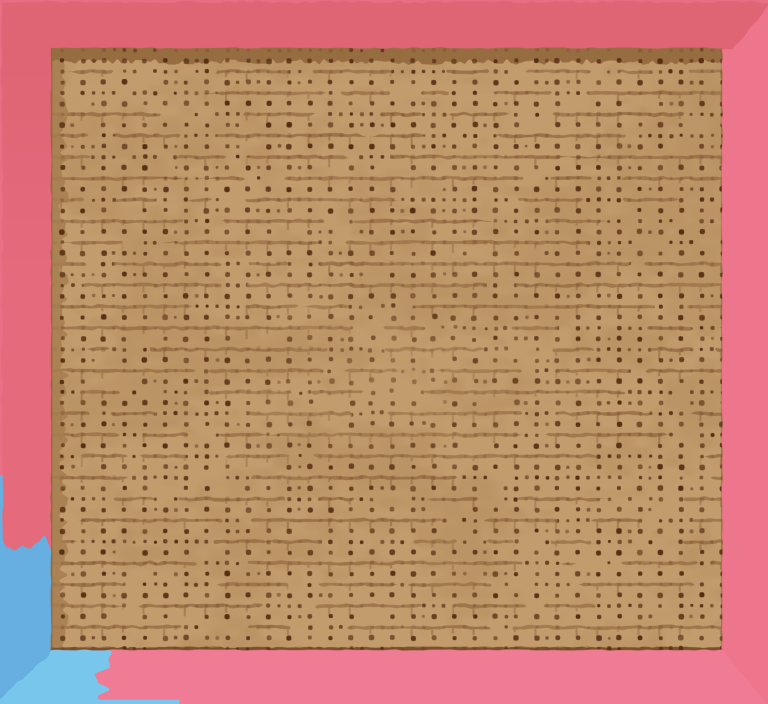
This texture is drawn by a WebGL 2 fragment shader. Its source:

```glsl
#version 300 es
precision highp float;
// A perforated tan woven board in a pink frame with a blue lower left corner.
uniform vec2 u_resolution;
out vec4 fragColor;

const vec2 PITCH = vec2(0.0293, 0.03036);
const vec2 FIRST_HOLE = vec2(0.1179, 0.0938);

float hash(vec2 p) {
  p = fract(p * vec2(123.34, 456.21));
  p += dot(p, p + 45.32);
  return fract(p.x * p.y);
}

float noise(vec2 p) {
  vec2 i = floor(p), f = fract(p);
  f = f * f * (3.0 - 2.0 * f);
  return mix(mix(hash(i), hash(i + vec2(1, 0)), f.x),
             mix(hash(i + vec2(0, 1)), hash(i + vec2(1, 1)), f.x), f.y);
}

// Coverage of a shape from its signed distance
float fill(float d) {
  float aa = 0.8 / u_resolution.y;
  return 1.0 - smoothstep(-aa, aa, d);
}

// Grid of slightly squared holes; density sets how many are open
float holes(vec2 p, vec2 origin, float radius, float density, float jitter) {
  vec2 id = floor((p - origin) / PITCH + 0.5);
  vec2 seed = id + origin * 71.0 + 9.0;
  vec2 shift = vec2(hash(seed + 3.1), hash(seed + 7.7)) - 0.5;
  vec2 q = abs(p - origin - id * PITCH - shift * jitter);
  float size = radius * (0.8 + 0.4 * hash(seed + 12.4));
  float d = mix(length(q), max(q.x, q.y), 0.35) - size;
  float open = step(hash(seed + 21.0), density);
  return fill(d) * open * (0.6 + 0.4 * hash(seed + 31.0));
}

vec3 frame(vec2 p) {
  float rag = noise(p * vec2(90.0, 60.0)) - 0.5;
  vec3 top = vec3(0.875, 0.395, 0.455);
  vec3 left = mix(vec3(0.895, 0.415, 0.485), top, smoothstep(0.6, 0.95, p.y));
  vec3 right = vec3(0.928, 0.458, 0.55);
  vec3 bottom = vec3(0.937, 0.485, 0.58);
  vec3 c = mix(right, bottom, fill(p.y - 0.0767 + max(p.x - 1.0256, 0.0) * 1.2));
  c = mix(c, left, fill(max(p.x - 0.0735, 0.07 - p.y)));
  c = mix(c, top, fill(max(0.93 - p.y, p.x - 1.04 - (p.y - 0.93) * 0.85 + rag * 0.004)));
  c = mix(c, right, fill(min(p.x, 1.0 - p.y) - 0.003 - 0.004 * rag) * 0.6);

  // Blue corner: darker side, lighter foot, mitred along the diagonal
  float sideTop = 0.222 + 0.035 * (noise(vec2(p.x * 95.0, 4.0)) - 0.5);
  float side = max(p.x - 0.0735, p.y - sideTop);
  side = min(side, max(p.x - 0.004 - 0.002 * rag, p.y - 0.325));
  float footEnd = 0.145 + 0.03 * (noise(vec2(p.y * 95.0, 8.0)) - 0.5);
  float foot = max(p.x - footEnd, p.y - 0.0767);
  foot = min(foot, max(p.x - 0.255, p.y - 0.006));
  c = mix(c, vec3(0.405, 0.685, 0.88), fill(side));
  float mitre = p.y - 0.004 - p.x * 0.98 + rag * 0.008;
  return mix(c, vec3(0.475, 0.775, 0.93), fill(max(foot, mitre)));
}

vec3 board(vec2 p) {
  vec2 r = (p - vec2(0.554, 0.474)) / vec2(0.19, 0.125);
  float worn = exp(-dot(r, r) * 1.2);

  // Tan ground with soft stains
  float stain = noise(p * vec2(9.0, 14.0)) * 0.6 + noise(p * vec2(45.0, 70.0)) * 0.4;
  vec3 c = mix(vec3(0.765, 0.613, 0.432), vec3(0.735, 0.58, 0.395), smoothstep(0.35, 0.75, stain));
  c = mix(c, vec3(0.70, 0.545, 0.365), 0.5 * smoothstep(0.85, 1.04, p.x) * smoothstep(0.6, 0.95, p.y));

  // Broken wavy threads between the rows of holes
  vec2 threadOrigin = FIRST_HOLE + vec2(0.0, 0.0152);
  float row = floor((p.y - threadOrigin.y) / PITCH.y + 0.5);
  float y = p.y - threadOrigin.y - row * PITCH.y;
  float wave = 0.003 * (noise(vec2(p.x * 85.0, row * 7.3 + 40.0)) - 0.5);
  float run = noise(vec2(p.x * 21.0, row * 5.7 + 60.0));
  float present = smoothstep(0.36, 0.43, run);
  float thick = 0.0036 * present - 0.0013 + 0.0012 * (noise(vec2(p.x * 130.0, row + 9.0)) - 0.5);
  float thread = fill(abs(y - wave) - thick);

  // Short hooks hanging from the threads
  float col = floor((p.x - FIRST_HOLE.x) / PITCH.x + 0.5);
  float x = p.x - FIRST_HOLE.x - col * PITCH.x + 0.002;
  float drop = 0.006 + 0.010 * hash(vec2(col + 5.0, row + 17.0));
  float hook = fill(max(abs(x) - 0.0015, abs(y + drop * 0.5) - drop * 0.5));
  hook *= present * step(0.35, hash(vec2(col + 41.0, row + 3.0)));
  float tone = 0.65 + 0.35 * noise(p * vec2(16.0, 33.0));
  c = mix(c, vec3(0.60, 0.435, 0.27), max(thread, hook * 0.75) * tone * (1.0 - 0.3 * worn));

  // Shadows along the rim
  float fray = noise(vec2(p.x * 150.0, 2.0));
  float frayY = noise(vec2(3.0, p.y * 120.0));
  c = mix(c, vec3(0.65, 0.49, 0.31), 0.85 * fill(p.x - 0.083 - 0.015 * frayY));
  c = mix(c, vec3(0.59, 0.425, 0.255), fill(0.916 - 0.008 * fray - p.y));
  c = mix(c, vec3(0.48, 0.32, 0.16), fill(p.y - 0.0795 - 0.002 * fray));
  c = mix(c, vec3(0.55, 0.38, 0.22), 0.7 * fill(min(p.x - 0.0745, 1.0242 - p.x)));

  // Main holes, then small ones in the gaps
  float jitter = 0.0016 + 0.004 * worn;
  float pits = holes(p, FIRST_HOLE, 0.0034, 0.93, jitter);
  float gap = 1.0 - 0.75 * present;
  pits = max(pits, gap * holes(p, threadOrigin, 0.0027, 0.75, jitter));
  pits = max(pits, gap * holes(p, threadOrigin - vec2(PITCH.x * 0.5, 0.0), 0.0025, 0.7, jitter));
  pits = max(pits, 0.7 * holes(p, FIRST_HOLE - vec2(PITCH.x * 0.5, 0.0), 0.0024, 0.17, jitter));
  pits *= step(0.08, p.x) * step(p.y, 0.935) * (1.0 - 0.35 * worn);
  return mix(c, vec3(0.33, 0.18, 0.07), pits);
}

void main() {
  vec2 p = gl_FragCoord.xy / u_resolution.y;
  vec2 rim = abs(p - vec2(0.549, 0.5043)) - vec2(0.4766, 0.4276);
  float edge = max(rim.x, rim.y) + 0.002 * (noise(p * 75.0) - 0.5);
  fragColor = vec4(mix(frame(p), board(p), fill(edge)), 1.0);
}
```
